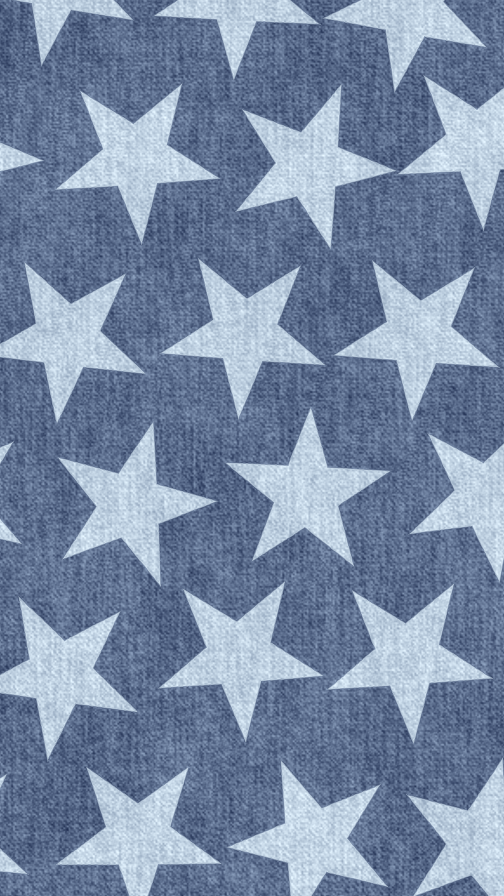
Give the GLSL for this pattern, as a Shadertoy shader.

```glsl
// Pale five-pointed stars printed on worn blue denim, in staggered tilted rows.

float hash(vec2 p) {
    return fract(sin(dot(p, vec2(127.1, 311.7))) * 43758.5453);
}

float noise(vec2 p) {
    vec2 i = floor(p), f = fract(p);
    f = f * f * (3.0 - 2.0 * f);
    return mix(mix(hash(i), hash(i + vec2(1, 0)), f.x),
               mix(hash(i + vec2(0, 1)), hash(i + vec2(1, 1)), f.x), f.y);
}

// Signed distance to the star's edges, one tip pointing up
float starDistance(vec2 p, float radius) {
    float sector = radians(72.0);
    float a = abs(mod(atan(p.x, p.y) + 0.5 * sector, sector) - 0.5 * sector);
    vec2 q = length(p) * vec2(cos(a), sin(a));
    vec2 tip = vec2(radius, 0.0);
    vec2 notch = 0.39 * radius * vec2(cos(0.5 * sector), sin(0.5 * sector));
    vec2 edge = normalize(notch - tip);
    return dot(q - tip, vec2(-edge.y, edge.x)) * -1.0;
}

// Nearest star of the jittered, row-shifted grid
float starField(vec2 p) {
    vec2 spacing = vec2(0.352, 0.335);
    float d = 1.0;
    float row = floor((p.y - 0.12) / spacing.y + 0.5);
    for (int j = -1; j <= 1; j++) {
        float y = row + float(j);
        float shift = mod(y, 2.0) < 0.5 ? 0.26 : 0.12;
        float column = floor((p.x - shift) / spacing.x + 0.5);
        for (int i = -1; i <= 1; i++) {
            vec2 cell = vec2(column + float(i), y);
            vec2 jitter = vec2(hash(cell + 3.1), hash(cell + 8.7)) - 0.5;
            vec2 center = cell * spacing + vec2(shift, 0.12) + jitter * vec2(0.03, 0.07);
            float tilt = (hash(cell + 5.3) - 0.5) * 0.56;
            // Most stars stand on one tip, a few stand upright
            tilt += hash(cell + 12.9) > 0.92 ? 0.0 : radians(180.0);
            float c = cos(tilt), s = sin(tilt);
            d = min(d, starDistance(mat2(c, -s, s, c) * (p - center), 0.172));
        }
    }
    return d;
}

// Brightness of the cloth around zero: grain, threads, twill and worn patches
float denim(vec2 p) {
    float grain = noise(p * 290.0) - 0.5;
    float warp = noise(p * vec2(210.0, 22.0) + 40.0) - 0.5;
    float weft = noise(p * vec2(50.0, 230.0) + 90.0) - 0.5;
    float wobble = noise(p * 35.0) * 2.0;
    float twill = sin(6.2832 * dot(p, vec2(90.0, 80.0)) + wobble);
    float wear = noise(p * vec2(9.0, 6.0) + 7.0) + noise(p * 24.0) - 1.0;
    return 0.19 * grain + 0.11 * warp + 0.08 * weft + 0.032 * twill + 0.05 * wear;
}

void mainImage(out vec4 fragColor, in vec2 fragCoord) {
    vec2 p = fragCoord / iResolution.x;
    float pixel = 1.0 / iResolution.x;
    float cloth = denim(p);

    // Printed edge, slightly frayed by the weave
    float d = starField(p) + 0.008 * cloth;
    float ink = 1.0 - smoothstep(-0.8 * pixel, 0.8 * pixel, d);

    vec3 blue = vec3(0.355, 0.425, 0.55) + cloth * vec3(1.0, 1.05, 1.0);
    vec3 pale = vec3(0.75, 0.82, 0.885) + cloth * vec3(0.85, 0.82, 0.7);
    fragColor = vec4(clamp(mix(blue, pale, ink), 0.0, 1.0), 1.0);
}
```
